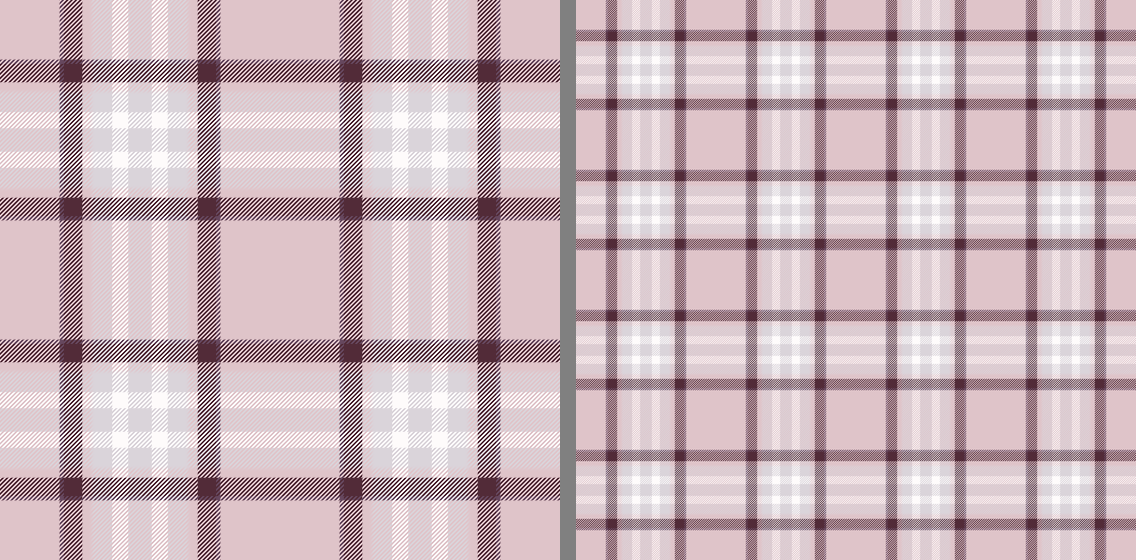
Left, the tile; right, the same tile 2 across and 2 down.
A Shadertoy shader for this pattern:

```glsl
// Woven tartan: one mirrored stripe sequence colours both warp and weft,
// and a diagonal twill decides which of the two threads lies on top.
// Whole numbers of setts and twill ribs make every edge wrap.

#define SETTS 2.0            // repeats across and down
#define RIBS 64.0            // twill diagonals per sett
#define RIB_PHASE 0.06       // shift of the diagonals
#define RELIEF 1.4           // contrast between upper and lower threads
#define DARK_BAND vec2(0.2060, 0.2865)   // distances from sett centre
#define PLUM_BAND vec2(0.2720, 0.2865)
#define WHITE_BAND vec2(0.0420, 0.0990)
#define PALE_EDGE 0.173      // half width of the pale ground

const vec3 PINK  = vec3(0.875, 0.770, 0.790);
const vec3 PALE  = vec3(0.855, 0.830, 0.855);
const vec3 WHITE = vec3(0.995, 0.985, 0.985);
const vec3 DARK  = vec3(0.320, 0.170, 0.220);
const vec3 PLUM  = vec3(0.400, 0.280, 0.370);

// Smoothed coverage of the interval range.x .. range.y
float band(float d, vec2 range, float soft) {
    float inside = min(d - range.x, range.y - d);
    return clamp(0.5 + inside / soft, 0.0, 1.0);
}

// Thread colour at a position counted in setts
vec3 threadColour(float position, float soft) {
    float d = abs(fract(position) - 0.5);
    vec3 colour = mix(PALE, PINK, smoothstep(PALE_EDGE - 0.012, PALE_EDGE + 0.012, d));
    colour = mix(colour, WHITE, band(d, WHITE_BAND, soft));
    colour = mix(colour, DARK, band(d, DARK_BAND, soft));
    return mix(colour, PLUM, band(d, PLUM_BAND, soft));
}

// 1 where the warp is on top, 0 where the weft is; ribs rise to the right
float twill(vec2 p, float soft) {
    float rib = abs(fract((p.x - p.y) * RIBS + RIB_PHASE) - 0.5);
    return clamp(0.5 + (0.25 - rib) / soft, 0.0, 1.0);
}

void mainImage(out vec4 fragColor, in vec2 fragCoord) {
    vec2 p = fragCoord / iResolution.xy * SETTS;
    float pixel = SETTS / min(iResolution.x, iResolution.y);

    vec3 warp = threadColour(p.x, pixel);
    vec3 weft = threadColour(p.y, pixel);

    // Stretch the weave past its ends so upper threads stand out
    float over = twill(p, 1.4 * pixel * RIBS);
    over = 0.5 + (over - 0.5) * RELIEF;

    vec3 cloth = clamp(mix(weft, warp, over), 0.0, 1.0);
    fragColor = vec4(cloth, 1.0);
}
```
